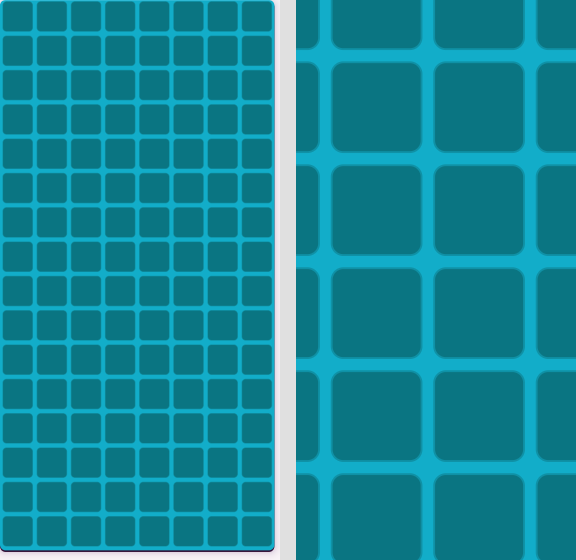
Left: the whole. Right: its middle third, enlarged.
This pattern is drawn by a Shadertoy shader. Its source:

```glsl
// Lengths are in canvas widths, measured from the top left corner.
const vec2 GRID = vec2(8.0, 16.0);
const vec2 PITCH = vec2(0.1220, 0.12258);
const vec2 FIRST_CENTER = vec2(0.0633, 0.0588);
const float TILE_HALF = 0.0546;
const float TILE_RADIUS = 0.0150;
const float RIM_WIDTH = 0.0022;

const vec2 PANEL_SIZE = vec2(0.9800, 1.9655);
const float PANEL_RADIUS = 0.0200;
const float LIP_DROP = 0.0058;
const float HIGHLIGHT_WIDTH = 0.0035;
const float SHADOW_FADE = 0.0130;

const vec3 TILE_COLOR = vec3(0.04, 0.46, 0.51);
const vec3 RIM_COLOR = vec3(0.06, 0.57, 0.65);
const vec3 GROUT_COLOR = vec3(0.07, 0.68, 0.79);
const vec3 HIGHLIGHT_COLOR = vec3(0.30, 0.77, 0.88);
const vec3 LIP_COLOR = vec3(0.20, 0.06, 0.21);
const vec3 PAPER_COLOR = vec3(0.98, 0.96, 0.97);
const vec3 SHADOW_COLOR = vec3(0.87, 0.82, 0.88);

float roundedBox(vec2 p, vec2 halfSize, float radius) {
    vec2 q = abs(p) - halfSize + radius;
    return length(max(q, 0.0)) + min(max(q.x, q.y), 0.0) - radius;
}

// Coverage of a shape, smoothed over one pixel.
float cover(float dist, float pixel) {
    return clamp(0.5 - dist / pixel, 0.0, 1.0);
}

// Distance to the nearest tile of the finite grid.
float tileDistance(vec2 p) {
    vec2 cell = clamp(round((p - FIRST_CENTER) / PITCH), vec2(0.0), GRID - 1.0);
    return roundedBox(p - FIRST_CENTER - cell * PITCH, vec2(TILE_HALF), TILE_RADIUS);
}

void mainImage(out vec4 fragColor, in vec2 fragCoord) {
    float pixel = 1.0 / iResolution.x;
    vec2 p = vec2(fragCoord.x, iResolution.y - fragCoord.y) * pixel;

    vec2 panelHalf = 0.5 * PANEL_SIZE;
    float panel = roundedBox(p - panelHalf, panelHalf, PANEL_RADIUS);
    float lip = roundedBox(p - panelHalf - vec2(0.0, LIP_DROP), panelHalf, PANEL_RADIUS);
    float tile = tileDistance(p);

    // Paper, soft shadow and dark lower lip
    float shadow = exp(-max(lip, 0.0) / SHADOW_FADE);
    vec3 color = mix(PAPER_COLOR, SHADOW_COLOR, shadow);
    color = mix(color, LIP_COLOR, cover(lip, pixel));

    // Panel face with a lit upper edge
    float lit = 1.0 - smoothstep(0.0, HIGHLIGHT_WIDTH, p.y);
    vec3 face = mix(GROUT_COLOR, HIGHLIGHT_COLOR, lit);

    // Tiles with a thin rim
    face = mix(face, RIM_COLOR, cover(tile, pixel));
    face = mix(face, TILE_COLOR, cover(tile + RIM_WIDTH, pixel));

    color = mix(color, face, cover(panel, pixel));
    fragColor = vec4(color, 1.0);
}
```
